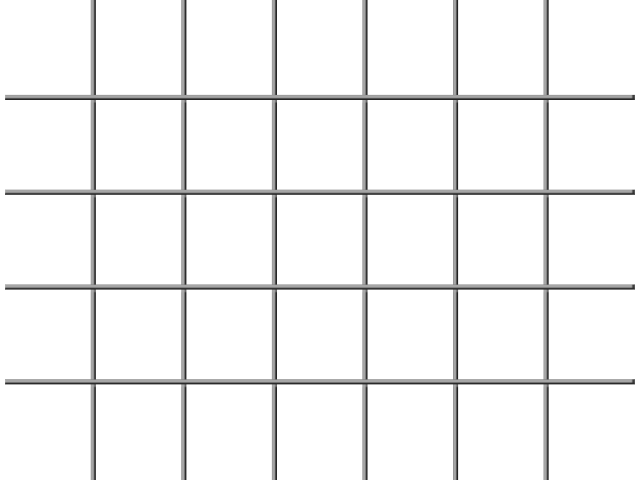
This pattern is drawn by a Shadertoy shader. Its source:

```glsl
// Wire grid of bevelled grey rods on white: six upright rods behind four level ones.

const float HALF_WIDTH = 0.0053; // rod half width, in canvas heights

// Grey across a rod, from the lit side (-1) to the shaded side (+1).
vec3 rodShade(float side) {
    float grey = mix(0.65, 0.13, smoothstep(-0.15, 0.8, side));
    grey -= 0.14 * smoothstep(-0.65, -1.0, side);
    return vec3(grey);
}

// Signed offset to the nearest of a limited row of evenly spaced rods.
float rodOffset(float x, float first, float spacing, float count) {
    float index = clamp(round((x - first) / spacing), 0.0, count - 1.0);
    return x - first - index * spacing;
}

// Antialiased coverage of a shape from its signed distance.
float coverage(float dist, float pixel) {
    return clamp(0.5 - dist / pixel, 0.0, 1.0);
}

void mainImage(out vec4 fragColor, in vec2 fragCoord) {
    float pixel = 1.0 / iResolution.y;
    float aspect = iResolution.x * pixel;
    vec2 p = fragCoord * pixel;

    float across = rodOffset(p.x, 0.1458 * aspect, 0.1415 * aspect, 6.0);
    float above = rodOffset(p.y, 0.2045, 0.1975, 4.0);
    vec3 color = vec3(1.0);

    // Upright rods, lit from the left, with a bright lip under each crossing
    vec3 upright = rodShade(across / HALF_WIDTH);
    float lip = smoothstep(-0.013, -0.008, above) * step(above, 0.0);
    upright = mix(upright, vec3(0.68), 0.5 * lip);
    color = mix(color, upright, coverage(abs(across) - HALF_WIDTH, pixel));

    // Level rods, lit from above, stopping just short of both sides
    float endDist = abs(p.x - 0.5 * aspect) - 0.492 * aspect;
    float levelDist = max(abs(above) - HALF_WIDTH, endDist);
    vec3 level = rodShade(-above / HALF_WIDTH);

    // Shaded cap on the right end
    float cap = smoothstep(-0.008, -0.003, endDist) * step(0.5 * aspect, p.x);
    level = mix(level, vec3(0.17), 0.85 * cap);
    color = mix(color, level, coverage(levelDist, pixel));

    fragColor = vec4(color, 1.0);
}
```
